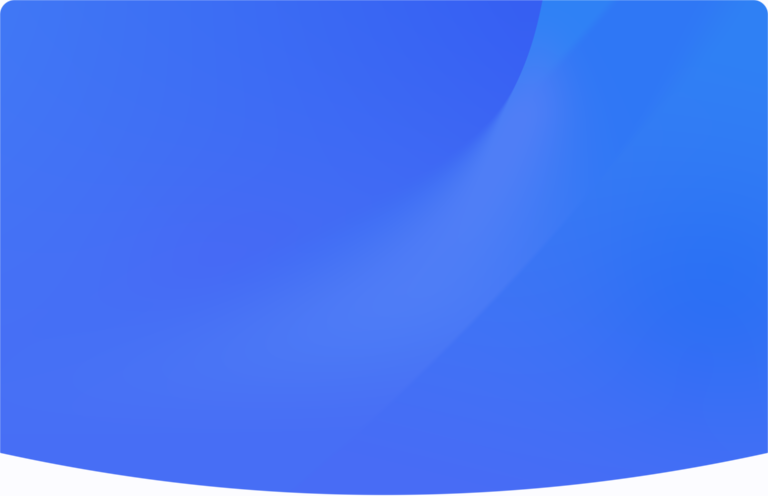
Write a Shadertoy shader that draws this background.

```glsl
// A blue panel with a bowed lower rim and rounded upper corners on white.
// Power curves divide it into a deep left field, a glowing ribbon and a right
// field; each border has its own softness, and gaussians add the glows.

// Coverage of the positive side of a border with the given half width.
float side(float dist, float halfWidth) {
    return smoothstep(-halfWidth, halfWidth, dist);
}

float glow(vec2 p, vec2 centre, vec2 radius) {
    vec2 d = (p - centre) / radius;
    return exp(-dot(d, d));
}

// Signed distance to x = start - slope * t - bend * t^power, positive to the right.
float curveDistance(vec2 p, float start, float slope, float bend, float power) {
    float t = max(p.y, 0.0001);
    float x = start - slope * t - bend * pow(t, power);
    float gradient = slope + bend * power * pow(t, power - 1.0);
    return (p.x - x) / sqrt(1.0 + gradient * gradient);
}

vec3 leftField(vec2 p) {
    vec3 top = mix(vec3(0.25, 0.47, 0.96), vec3(0.208, 0.37, 0.95),
                   clamp(p.x / 1.05, 0.0, 1.0));
    vec3 colour = mix(top, vec3(0.275, 0.435, 0.96), smoothstep(-0.1, 0.8, p.y));
    return colour + vec3(0.01, -0.018, 0.0) * glow(p, vec2(0.46, 0.53), vec2(0.22, 0.18));
}

vec3 ribbonField(vec2 p, float fromEdge) {
    float t = p.y;
    vec3 colour = mix(vec3(0.185, 0.467, 0.96), vec3(0.278, 0.43, 0.96),
                      smoothstep(0.35, 0.85, t));

    // Bright wedge beside the upper edge.
    float wedge = side((1.24 - 0.88 * t - p.x) * 0.75, 0.012);
    colour.g += 0.04 * wedge * (1.0 - smoothstep(0.1, 0.28, t));

    // Pale core that widens as it sweeps down and left.
    float core = (fromEdge - 0.16 * t) / (0.04 + 0.2 * t);
    float strength = smoothstep(0.0, 0.25, t) * (1.0 - smoothstep(0.58, 0.92, t));
    return mix(colour, vec3(0.318, 0.497, 0.965), 0.95 * strength * exp(-core * core));
}

vec3 rightField(vec2 p) {
    float fall = clamp(p.y - 0.25 * (p.x - 1.0), 0.0, 1.0);
    vec3 colour = mix(vec3(0.185, 0.502, 0.957), vec3(0.282, 0.422, 0.96), fall);
    return colour - vec3(0.06, 0.025, 0.0) * glow(p, vec2(1.44, 0.6), vec2(0.25));
}

void mainImage(out vec4 fragColor, in vec2 fragCoord) {
    // Height units: p.x runs right to 1.55, p.y runs down from the top.
    vec2 uv = fragCoord / iResolution.xy;
    vec2 p = vec2(uv.x * 1.55, 1.0 - uv.y);
    float pixel = 1.0 / iResolution.y;

    // Ribbon edge: crisp at the top, dissolving downwards.
    float ribbonEdge = curveDistance(p, 1.095, 0.2, 1.45, 2.42);
    float ribbonSoft = pixel + 0.22 * smoothstep(0.17, 0.75, p.y);
    vec3 colour = mix(leftField(p), ribbonField(p, ribbonEdge), side(ribbonEdge, ribbonSoft));

    // Fainter border: soft at the top, firmer downwards.
    float rightEdge = curveDistance(p, 1.462, 0.55, 0.333, 1.82);
    float rightSoft = 0.004 + pixel + 0.05 * (1.0 - smoothstep(0.0, 0.35, p.y));
    colour = mix(colour, rightField(p), side(rightEdge, rightSoft));

    // Panel outline: parabolic rim below, rounded corners above.
    float across = 2.0 * uv.x - 1.0;
    float rim = uv.y - 0.002 - 0.085 * across * across;
    vec2 corner = vec2(abs(p.x - 0.775) - 0.775, -p.y) + 0.03;
    float inset = 0.03 - length(max(corner, 0.0));
    float panel = side(rim, pixel) * side(inset, pixel);

    fragColor = vec4(mix(vec3(0.99, 0.99, 1.0), colour, panel), 1.0);
}
```
